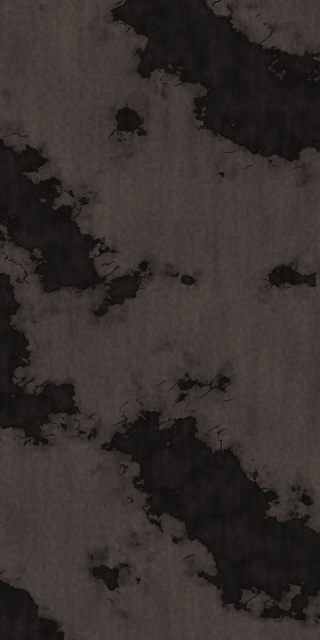
A Shadertoy shader for this texture:

```glsl
const vec3 PLASTER_LIGHT = vec3(0.292, 0.260, 0.243);
const vec3 PLASTER_DARK = vec3(0.238, 0.209, 0.193);
const vec3 STAIN = vec3(0.155, 0.132, 0.118);
const vec3 SOOT = vec3(0.102, 0.093, 0.090);
const vec3 CRUST = vec3(0.055, 0.049, 0.046);

const float TILE_HEIGHT = 1.406;   // vertical repeat, in canvas widths
const float RAGGEDNESS = 0.25;     // how far noise tears the patch outlines
const float EDGE_SOFTNESS = 0.010;
const float STAIN_REACH = 0.085;
const float GRAIN = 0.11;

// Bare patches: capsules from xy to zw, each with a radius.
// Those with a radius near zero break up into chips.
const int PATCH_COUNT = 11;
const vec4 PATCH_AXIS[PATCH_COUNT] = vec4[PATCH_COUNT](
    vec4(0.56, 0.53, 0.85, 0.24), vec4(0.82, 0.26, 1.02, 0.25),
    vec4(0.45, 0.66, 0.44, 0.58), vec4(-0.02, 1.49, 0.24, 1.17),
    vec4(0.24, 1.14, 0.39, 1.10), vec4(-0.02, 1.14, 0.03, 0.74),
    vec4(0.03, 0.74, 0.19, 0.71), vec4(0.36, 0.19, 0.39, 0.23),
    vec4(0.87, 1.13, 0.97, 1.13), vec4(0.52, 0.83, 0.70, 0.78),
    vec4(0.50, 1.10, 0.66, 1.14));
const float PATCH_RADIUS[PATCH_COUNT] = float[PATCH_COUNT](
    0.145, 0.125, 0.05, 0.095, 0.04, 0.07, 0.06, 0.01, 0.0, -0.005, -0.03);

vec2 hashGradient(vec2 cell) {
    vec3 h = fract(cell.xyx * vec3(0.1031, 0.1030, 0.0973));
    h += dot(h, h.yzx + 33.33);
    float angle = 6.2832 * fract((h.x + h.y) * h.z);
    return vec2(cos(angle), sin(angle));
}

float gradientNoise(vec2 p) {
    vec2 i = floor(p), f = fract(p);
    vec2 u = f * f * f * (f * (f * 6.0 - 15.0) + 10.0);
    vec2 e = vec2(0.0, 1.0);
    float a = dot(hashGradient(i), f);
    float b = dot(hashGradient(i + e.yx), f - e.yx);
    float c = dot(hashGradient(i + e.xy), f - e.xy);
    float d = dot(hashGradient(i + e.yy), f - e.yy);
    return mix(mix(a, b, u.x), mix(c, d, u.x), u.y);
}

float fbm(vec2 p) {
    float sum = 0.0, amplitude = 0.5;
    for (int i = 0; i < 5; i++) {
        sum += amplitude * gradientNoise(p);
        p = mat2(1.6, 1.2, -1.2, 1.6) * p + 17.3;
        amplitude *= 0.58;
    }
    return sum;
}

float patchDistance(vec2 p) {
    float nearest = 10.0;
    for (int i = 0; i < PATCH_COUNT; i++) {
        vec2 start = PATCH_AXIS[i].xy, axis = PATCH_AXIS[i].zw - start;
        vec2 q = p - start - 0.5 * axis;
        q.y -= TILE_HEIGHT * floor(q.y / TILE_HEIGHT + 0.5);
        float along = clamp(dot(q, axis) / dot(axis, axis), -0.5, 0.5);
        nearest = min(nearest, length(q - axis * along) - PATCH_RADIUS[i]);
    }
    return nearest;
}

vec3 plasterColor(vec2 p) {
    float blotch = fbm(p * 3.5 + 40.0);
    float streak = fbm(p * vec2(26.0, 2.5) + 9.0);
    // Flaked coats with crisp, drawn-out outlines
    float flakeField = fbm(p * vec2(10.0, 5.0) + 71.0);
    float flake = smoothstep(0.06, 0.09, flakeField);
    float rim = 1.0 - smoothstep(0.0, 0.025, abs(flakeField - 0.07));
    float tone = 0.56 + 0.9 * blotch + 0.9 * streak - 0.18 * flake + 0.15 * rim;
    return mix(PLASTER_DARK, PLASTER_LIGHT, clamp(tone, -0.3, 1.2));
}

void mainImage(out vec4 fragColor, in vec2 fragCoord) {
    vec2 p = fragCoord / iResolution.x;

    // Torn outline of the bare patches
    float smoothDist = patchDistance(p);
    float dist = smoothDist + RAGGEDNESS * fbm(p * vec2(8.0, 9.0) + 3.0);
    float bare = 1.0 - smoothstep(-EDGE_SOFTNESS, EDGE_SOFTNESS, dist);

    // Plaster, stained around and below the patches
    vec3 color = plasterColor(p);
    float drip = 0.5 + 1.4 * fbm(p * vec2(22.0, 6.0) + 55.0);
    float halo = 1.0 - smoothstep(0.0, STAIN_REACH, dist);
    color = mix(color, STAIN, clamp(halo * drip, 0.0, 0.8));

    // Fine curled cracks close to the patches
    float crackField = gradientNoise(p * vec2(13.0, 19.0) + 0.8 * fbm(p * 18.0));
    float crack = 1.0 - smoothstep(0.01, 0.06, abs(crackField));
    crack *= 1.0 - smoothstep(0.02, 0.07, smoothDist);
    crack *= smoothstep(-0.02, 0.12, gradientNoise(p * 11.0 + 23.0));
    color = mix(color, CRUST, 0.75 * crack);

    // Sooty ground with a darker crust at the rim
    float sootTone = 1.0 + 0.7 * fbm(p * 14.0 + 31.0)
                   + 0.4 * fbm(p * vec2(40.0, 6.0));
    float crust = smoothstep(-0.05, 0.0, dist);
    vec3 ground = mix(SOOT * sootTone, CRUST, 0.6 * crust);
    color = mix(color, ground, bare);

    // Fine grain
    float grain = gradientNoise(p * vec2(120.0, 80.0)) + gradientNoise(p * 61.0);
    color *= 1.0 + GRAIN * grain;
    fragColor = vec4(color, 1.0);
}
```
